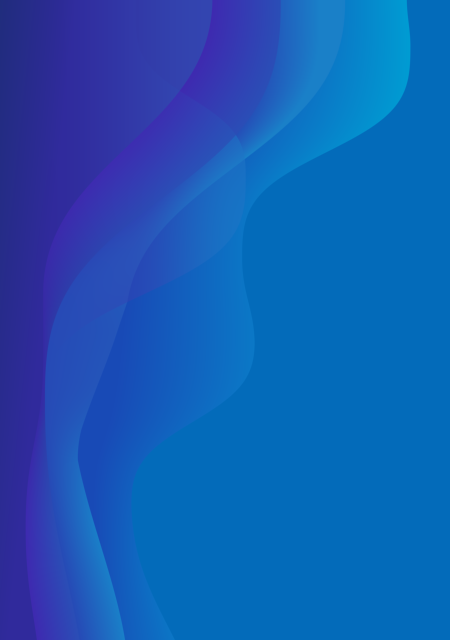
Write a WebGL 1 fragment shader that draws this background.

```glsl
precision highp float;

uniform vec2 u_resolution;

const vec3 BASE_BLUE = vec3(0.012, 0.420, 0.730);
const vec3 ROYAL     = vec3(0.095, 0.290, 0.715);
const vec3 CYAN      = vec3(0.000, 0.610, 0.825);
const vec3 SLATE     = vec3(0.150, 0.290, 0.713);
const vec3 SKY       = vec3(0.100, 0.500, 0.785);
const vec3 VIOLET    = vec3(0.243, 0.163, 0.690);
const vec3 COBALT    = vec3(0.165, 0.306, 0.714);
const vec3 NAVY      = vec3(0.125, 0.175, 0.490);
const vec3 INDIGO    = vec3(0.188, 0.165, 0.612);
const vec3 DUSK      = vec3(0.200, 0.270, 0.690);
const vec3 VEIL_DEEP = vec3(0.200, 0.260, 0.706);
const vec3 VEIL_SKY  = vec3(0.118, 0.455, 0.773);

const float VEIL_ALPHA = 0.60;   // veil over the outer waves
const float VEIL_FAINT = 0.14;   // veil over the violet waves
const float EDGE_PIXELS = 0.75;  // half width of a smoothed edge

// S-shaped step from 0 to 1; a larger sharpness steepens its middle
float bend(float from, float to, float sharpness, float v) {
  float t = clamp((v - from) / (to - from), 0.0001, 0.9999);
  float a = pow(t, sharpness);
  return a / (a + pow(1.0 - t, sharpness));
}

// Right edges of the four waves, outermost first, at a depth below the top
vec4 waveEdges(float d) {
  float outer = 0.904 + 0.008 * bend(0.0, 0.07, 1.5, d)
    - 0.374 * bend(0.072, 0.404, 2.5, d)
    + 0.028 * bend(0.404, 0.54, 1.7, d)
    - 0.274 * bend(0.53, 0.788, 2.2, d)
    + 0.163 * bend(0.788, 1.17, 1.7, d);
  float second = 0.767 - 0.489 * bend(0.0, 0.52, 2.0, d)
    - 0.115 * bend(0.47, 0.72, 1.2, d)
    + 0.120 * bend(0.67, 1.03, 1.3, d);
  float third = 0.624 - 0.524 * bend(0.0, 0.618, 2.2, d)
    + 0.098 * bend(0.638, 1.17, 1.7, d);
  float inner = 0.472 - 0.376 * bend(0.0, 0.456, 1.8, d)
    - 0.039 * bend(0.56, 0.82, 1.8, d)
    + 0.035 * bend(0.83, 1.1, 1.7, d);
  return vec4(outer, second, third, inner);
}

// Right edge of the translucent loop crossing the waves
float veilEdge(float d) {
  return 0.302 + 0.244 * bend(0.033, 0.273, 2.2, d)
    - 0.448 * bend(0.28, 0.638, 2.4, d);
}

// Coverage left of an edge; the rise is its sideways shift per pixel row
float cover(float x, float edge, float rise) {
  float pixel = 1.0 / u_resolution.x;
  float w = EDGE_PIXELS * sqrt(pixel * pixel + rise * rise);
  return smoothstep(-w, w, edge - x);
}

// Position between two edges, from 0 to 1
float across(float x, float left, float right) {
  return clamp((x - left) / max(right - left, 0.02), 0.0, 1.0);
}

void main() {
  vec2 uv = gl_FragCoord.xy / u_resolution;
  float x = uv.x;
  float depth = 1.0 - uv.y;
  float row = 1.0 / u_resolution.y;

  vec4 edge = waveEdges(depth);
  vec4 rise = waveEdges(depth + row) - edge;
  float veil = veilEdge(depth);
  float veilRise = veilEdge(depth + row) - veil;

  // The middle of the canvas is more muted than its ends
  float vivid = smoothstep(0.03, 0.30, abs(depth - 0.56));

  // Outer wave: royal blue to cyan
  float glow = 0.8 * (x - 0.278) / 0.63 + 0.2 * across(x, edge.y, edge.x)
    + 0.2 * smoothstep(0.65, 1.0, depth);
  vec3 color = mix(BASE_BLUE, mix(ROYAL, CYAN, clamp(glow, 0.0, 1.0)),
                   cover(x, edge.x, rise.x));

  // Second wave: slate to sky
  float light = across(x, edge.z, edge.y) * (0.2 + 0.8 * vivid)
    + 0.4 * smoothstep(0.3, 0.0, depth);
  color = mix(color, mix(SLATE, SKY, min(light, 1.0)),
              cover(x, edge.y, rise.y));

  // Third wave: violet to cobalt
  vec3 violetWave = mix(VIOLET, COBALT, across(x, edge.w, edge.z));
  violetWave = mix(INDIGO, violetWave, 0.4 + 0.6 * vivid);
  float thirdCover = cover(x, edge.z, rise.z);
  color = mix(color, violetWave, thirdCover);

  // Inner wave: navy corner, indigo body, lighter upper right
  vec3 innerWave = mix(NAVY, INDIGO, clamp(x / 0.17 + 0.9 * depth, 0.0, 1.0));
  innerWave = mix(innerWave, DUSK, smoothstep(0.11, 0.47, x));
  color = mix(color, innerWave, cover(x, edge.w, rise.w));

  // Translucent loop over all waves
  vec3 veilColor = mix(VEIL_DEEP, VEIL_SKY, smoothstep(0.28, 0.52, x));
  float alpha = mix(VEIL_ALPHA, VEIL_FAINT, thirdCover)
    * smoothstep(0.08, 0.35, x);
  color = mix(color, veilColor, alpha * cover(x, veil, veilRise));

  gl_FragColor = vec4(color, 1.0);
}
```
